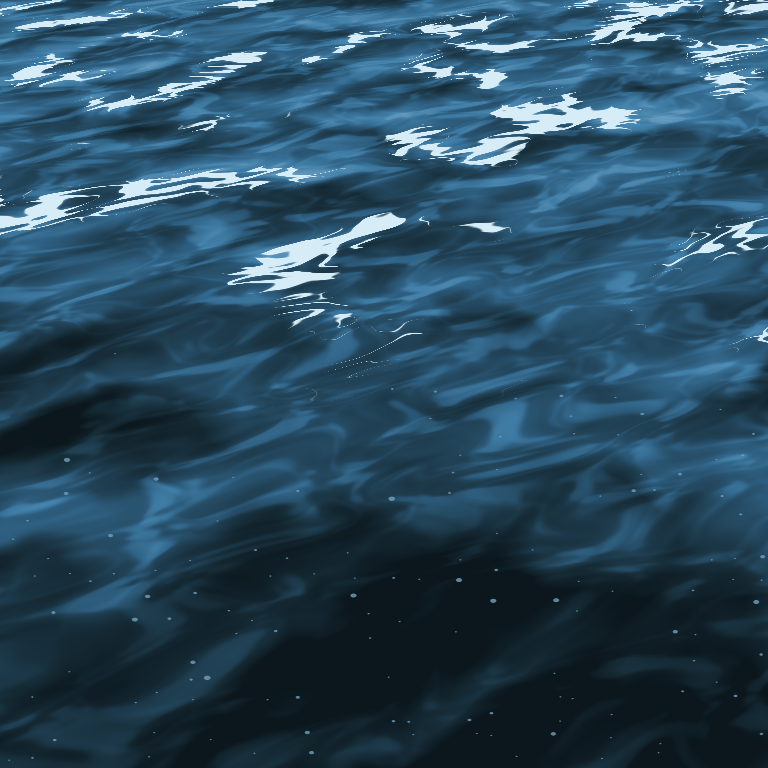
A WebGL 1 fragment shader for this texture:

```glsl
precision highp float;
// Dark blue open water seen at a slant, with swells, sheen, white glints and foam specks.
uniform vec2 u_resolution;

float hash(vec2 p) {
  vec3 q = fract(p.xyx * 0.1031);
  q += dot(q, q.yzx + 33.33);
  return fract((q.x + q.y) * q.z);
}

vec2 hash2(vec2 p) {
  return vec2(hash(p), hash(p + 57.3));
}

float corner(vec2 cell, vec2 offset, vec2 f) {
  return dot(hash2(cell + offset) * 2.0 - 1.0, f - offset);
}

// Gradient noise, about -0.6 to 0.6
float noise(vec2 p) {
  vec2 i = floor(p), f = fract(p);
  vec2 u = f * f * f * (f * (f * 6.0 - 15.0) + 10.0);
  float low = mix(corner(i, vec2(0, 0), f), corner(i, vec2(1, 0), f), u.x);
  float high = mix(corner(i, vec2(0, 1), f), corner(i, vec2(1, 1), f), u.x);
  return mix(low, high, u.y);
}

float fbm(vec2 p) {
  float sum = 0.0, amp = 1.0;
  for (int i = 0; i < 3; i++) {
    sum += amp * noise(p);
    p = mat2(1.8, 0.5, -0.5, 1.8) * p + 13.7;
    amp *= 0.5;
  }
  return sum;
}

float ramp(float a, float b, float x) {
  return clamp((x - a) / (b - a), 0.0, 1.0);
}

vec3 waterColor(float tone) {
  vec3 c = mix(vec3(0.045, 0.09, 0.115), vec3(0.08, 0.16, 0.20), ramp(0.0, 0.2, tone));
  c = mix(c, vec3(0.13, 0.26, 0.34), ramp(0.2, 0.45, tone));
  c = mix(c, vec3(0.18, 0.37, 0.50), ramp(0.45, 0.67, tone));
  c = mix(c, vec3(0.25, 0.49, 0.65), ramp(0.67, 0.9, tone));
  return mix(c, vec3(0.46, 0.65, 0.78), ramp(0.9, 1.4, tone));
}

// Sparse foam dots, one jittered candidate per cell
float specks(vec2 uv) {
  vec2 p = uv * 38.0, cell = floor(p);
  vec2 center = 0.2 + 0.6 * hash2(cell + 3.0);
  float size = mix(0.035, 0.13, pow(hash(cell + 91.0), 4.0));
  float d = length((fract(p) - center) * vec2(0.8, 1.2));
  float present = step(hash(cell + 17.0), 0.2 * smoothstep(0.6, 0.3, uv.y));
  return present * smoothstep(size + 0.03, size - 0.03, d);
}

void main() {
  vec2 uv = gl_FragCoord.xy / u_resolution;

  // Perspective onto the water plane, crests leaning up to the right
  float depth = 1.0 / (1.6 - uv.y);
  vec2 ground = vec2((uv.x - 0.5) * depth, depth * 2.2);
  ground.y -= 0.45 * ground.x;

  // Swells: ridged crests with a dark face on the near side
  vec2 swellPos = ground * 3.6 + 4.3;
  swellPos += 0.3 * vec2(fbm(swellPos * 1.9), fbm(swellPos * 1.9 + 31.0));
  float ridge = abs(noise(swellPos));
  float face = ridge - abs(noise(swellPos + vec2(0.0, 0.24)));
  float broad = noise(swellPos * 0.6 + 20.0);

  // Ripples: warped, stretched patches and thin filaments
  vec2 ripplePos = ground * vec2(11.0, 19.0);
  vec2 warp = vec2(noise(ripplePos * 0.6 + 5.0), noise(ripplePos * 0.6 + 45.0));
  ripplePos += 1.3 * warp;
  float ripple = fbm(ripplePos);
  float sheen = smoothstep(0.02, 0.3, ripple);
  float filament = smoothstep(0.09, 0.0, abs(noise(ripplePos * 0.8 + 70.0)));

  float tone = mix(0.13, 0.64, smoothstep(0.05, 0.95, uv.y));
  tone += 0.45 * broad - 1.25 * face + 0.2 * ripple;
  tone += (0.2 * sheen + 0.07 * filament) * (0.55 + 0.45 * smoothstep(0.1, 0.5, tone));
  vec3 color = waterColor(tone);

  // Glints: branching strokes gathered in patches along the far crests
  float crest = smoothstep(0.16, 0.02, ridge);
  float patchiness = noise(ground * vec2(3.2, 5.0) + 7.7) + 0.4 * (uv.y - 0.6);
  float amount = crest * smoothstep(0.04, 0.36, patchiness) * smoothstep(0.42, 0.6, uv.y);
  float web = abs(noise(ground * vec2(15.0, 31.0) + 1.1 * warp + 0.4 * ripple));
  float stroke = 0.22 * amount - web;
  color = mix(color, vec3(0.46, 0.65, 0.78), 0.45 * smoothstep(-0.06, 0.02, stroke) * amount);
  color = mix(color, vec3(0.84, 0.93, 0.97), smoothstep(0.0, 0.035, stroke));

  color = mix(color, vec3(0.44, 0.63, 0.75), 0.8 * specks(uv));
  gl_FragColor = vec4(color, 1.0);
}
```
